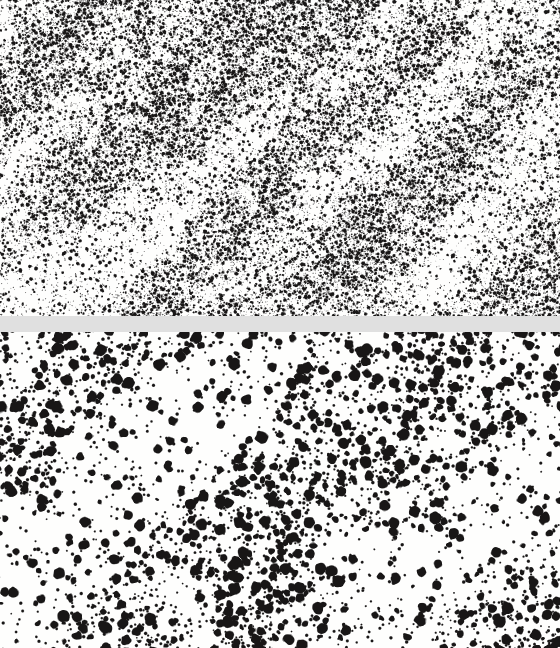
Top, the full canvas; bottom, a detail of the centre.
Reproduce this texture procedurally as a Shadertoy shader.

```glsl
const vec3 PAPER = vec3(0.995, 0.995, 0.993);
const vec3 INK = vec3(0.095, 0.088, 0.087);

// Per layer: cell size, smallest radius, largest radius, share of filled cells
const vec4 BLOTS = vec4(0.0125, 0.0036, 0.0064, 0.28);
const vec4 SPOTS = vec4(0.0080, 0.0018, 0.0038, 0.22);
const vec4 SPECKS = vec4(0.0050, 0.0008, 0.0018, 0.23);

const float BAND_ANGLE = 0.76;
const vec2 BAND_SCALE = vec2(1.5, 6.5);
const vec2 BAND_RANGE = vec2(0.32, 1.70);
const float CLUMP_ANGLE = 0.45;
const vec2 CLUMP_SCALE = vec2(24.0, 48.0);
const vec2 CLUMP_RANGE = vec2(0.30, 1.70);
const float RAGGED_SCALE = 240.0;
const float RAGGED_AMOUNT = 0.0022;
const float EDGE_PIXELS = 1.15;

vec2 hash22(vec2 p) {
    vec3 q = fract(vec3(p.xyx) * vec3(0.1031, 0.1030, 0.0973));
    q += dot(q, q.yzx + 33.33);
    return fract((q.xx + q.yz) * q.zy);
}

float valueNoise(vec2 p) {
    vec2 cell = floor(p);
    vec2 f = fract(p);
    f = f * f * (3.0 - 2.0 * f);
    float bottom = mix(hash22(cell).x, hash22(cell + vec2(1, 0)).x, f.x);
    float top = mix(hash22(cell + vec2(0, 1)).x, hash22(cell + vec2(1, 1)).x, f.x);
    return mix(bottom, top, f.y);
}

vec2 alongAngle(vec2 p, float angle) {
    vec2 axis = vec2(cos(angle), sin(angle));
    return vec2(dot(p, axis), dot(p, vec2(-axis.y, axis.x)));
}

// Broad diagonal bands broken up by small clumps
float inkDensity(vec2 p) {
    vec2 bandPos = alongAngle(p, BAND_ANGLE) * BAND_SCALE + 41.0;
    float band = 0.65 * valueNoise(bandPos) + 0.35 * valueNoise(bandPos * 2.3 + 17.0);
    float clump = valueNoise(alongAngle(p, CLUMP_ANGLE) * CLUMP_SCALE + 90.0);
    return mix(BAND_RANGE.x, BAND_RANGE.y, smoothstep(0.15, 0.85, band))
         * mix(CLUMP_RANGE.x, CLUMP_RANGE.y, clump);
}

// Share of paper left bare by one layer of scattered dots
float bareAfterDots(vec2 p, vec4 layer, float seed, float pixel) {
    float bare = 1.0;
    vec2 home = floor(p / layer.x);
    for (int y = -1; y <= 1; y++) {
        for (int x = -1; x <= 1; x++) {
            vec2 cell = home + vec2(x, y);
            vec2 center = (cell + hash22(cell + seed)) * layer.x;
            vec2 pick = hash22(cell + seed + 57.0);
            float radius = mix(layer.y, layer.z, pick.y);
            float edge = EDGE_PIXELS * pixel;
            float dist = length(p - center) - radius;
            if (dist > edge) continue;
            if (pick.x > layer.w * inkDensity(center)) continue;

            // Dots finer than a pixel fade instead of growing
            float cover = clamp(0.5 - dist / edge, 0.0, 1.0);
            cover *= min(1.0, 1.7 * radius / edge);
            bare = min(bare, 1.0 - cover);
        }
    }
    return bare;
}

void mainImage(out vec4 fragColor, in vec2 fragCoord) {
    float pixel = 1.0 / iResolution.y;
    vec2 p = fragCoord * pixel;

    // Ragged outlines
    vec2 ragged = vec2(valueNoise(p * RAGGED_SCALE), valueNoise(p * RAGGED_SCALE + 71.0));
    vec2 q = p + (ragged - 0.5) * RAGGED_AMOUNT;

    float bare = bareAfterDots(q, BLOTS, 11.0, pixel);
    bare *= bareAfterDots(q, SPOTS, 203.0, pixel);
    bare *= bareAfterDots(p, SPECKS, 419.0, pixel);

    fragColor = vec4(mix(INK, PAPER, bare), 1.0);
}
```
